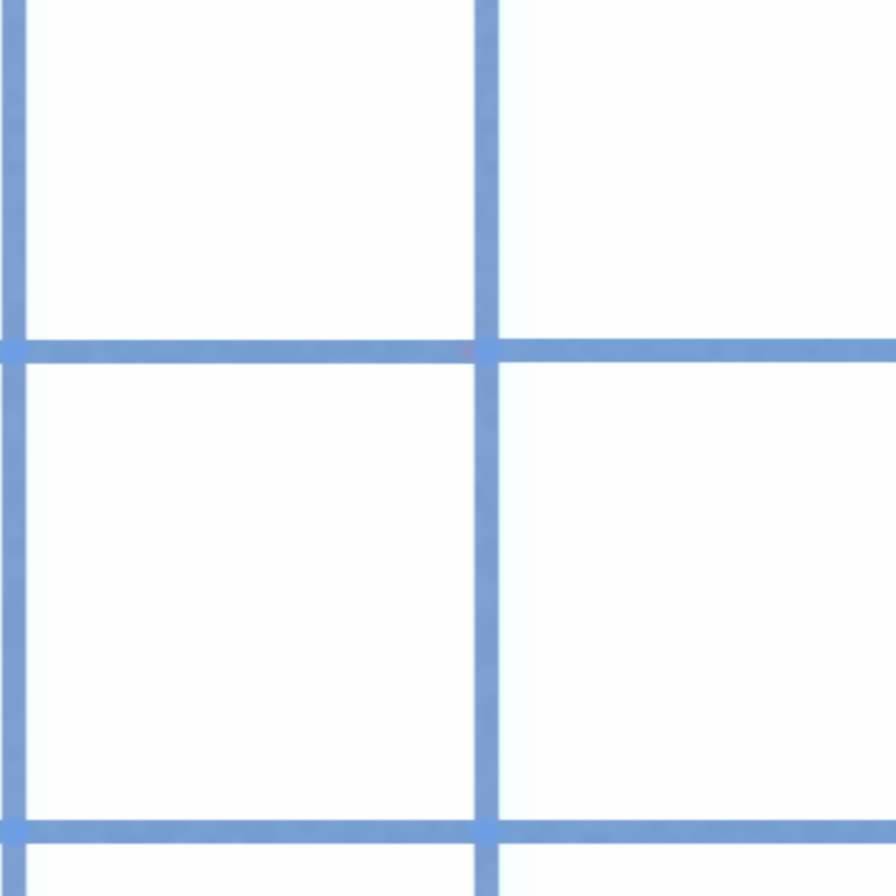
A WebGL 1 fragment shader for this pattern:

```glsl
precision highp float;
uniform vec2 u_resolution;

#define PITCH vec2(0.5275, 0.5358)
#define ORIGIN vec2(0.0156, 0.0716)
#define HALF_WIDTH vec2(0.0134, 0.0132)
#define SOFTNESS vec2(0.0030, 0.0022)
#define PAPER vec3(0.997, 0.998, 0.998)
#define VERTICAL_INK vec3(0.485, 0.620, 0.815)
#define HORIZONTAL_INK vec3(0.460, 0.620, 0.825)
#define CROSSING_INK vec3(0.420, 0.620, 0.900)
#define STAIN_INK vec3(0.570, 0.570, 0.770)
#define MOTTLE 0.022

float hash(vec2 p) {
  p = fract(p * vec2(0.1031, 0.1137));
  p += dot(p, p.yx + 33.33);
  return fract((p.x + p.y) * p.x * 17.0);
}

float valueNoise(vec2 p) {
  vec2 i = floor(p);
  vec2 f = fract(p);
  f = f * f * (3.0 - 2.0 * f);
  return mix(mix(hash(i), hash(i + vec2(1.0, 0.0)), f.x),
             mix(hash(i + vec2(0.0, 1.0)), hash(i + 1.0), f.x), f.y);
}

// Soft falloff on one side of a line, starting at its edge
float sideGlow(float dist, float reach) {
  return step(0.0, dist) * (1.0 - smoothstep(0.0, reach, dist));
}

void main() {
  vec2 uv = gl_FragCoord.xy / u_resolution;
  float pixel = 1.0 / min(u_resolution.x, u_resolution.y);

  // Signed offset from the nearest line on each axis
  vec2 grid = (uv - ORIGIN) / PITCH;
  vec2 cell = floor(grid + 0.5);
  vec2 offset = (grid - cell) * PITCH;

  // Upper rows step up slightly past the second column
  float secondColumn = ORIGIN.x + PITCH.x;
  offset.y -= 0.0014 * cell.y * smoothstep(-0.006, 0.006, uv.x - secondColumn);

  vec2 blur = max(SOFTNESS, vec2(0.75 * pixel));
  vec2 line = 1.0 - smoothstep(HALF_WIDTH - blur, HALF_WIDTH + blur, abs(offset));

  // Faint cool and warm fringes on the paper
  float cool = sideGlow(offset.x - HALF_WIDTH.x, 0.055) * (0.35 + 0.65 * cell.x);
  float warm = sideGlow(-offset.x - HALF_WIDTH.x, 0.028);
  float halo = 1.0 - smoothstep(0.0, 0.007, abs(offset.x) - HALF_WIDTH.x);
  vec3 color = PAPER;
  color -= vec3(0.035, 0.0, 0.0) * cool;
  color -= vec3(0.0, 0.003, 0.020) * warm;
  color -= vec3(0.055, 0.025, 0.0) * halo;

  // Ink, with brighter crossings and a stain beside the far one
  float mottle = (valueNoise(uv * 64.0) - 0.5) * MOTTLE;
  vec2 stainOffset = (offset + vec2(0.0215, 0.0)) / vec2(0.010, 0.012);
  float stain = exp(-dot(stainOffset, stainOffset)) * cell.x * cell.y;
  vec2 crossOffset = offset / vec2(0.017);
  float crossing = exp(-dot(crossOffset, crossOffset) * dot(crossOffset, crossOffset));

  color = mix(color, HORIZONTAL_INK + mottle, line.y);
  color = mix(color, VERTICAL_INK + mottle, line.x);
  float ink = max(line.x, line.y);
  color = mix(color, CROSSING_INK, crossing * ink);
  color = mix(color, STAIN_INK, 0.75 * stain * ink);

  gl_FragColor = vec4(clamp(color, 0.0, 1.0), 1.0);
}
```
